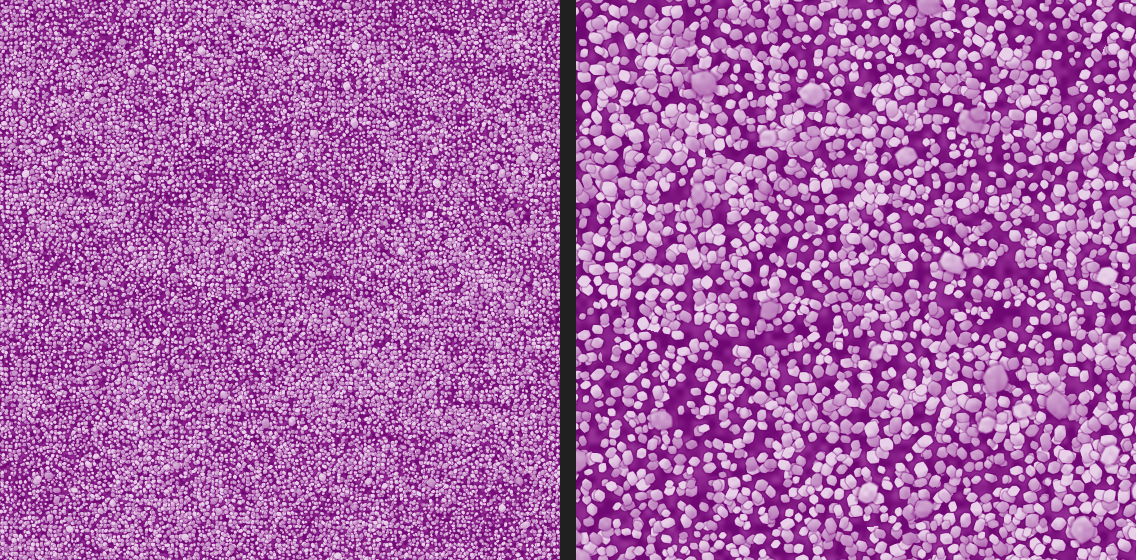
Left: the whole. Right: its middle third, enlarged.
Reproduce this texture procedurally as a Shadertoy shader.

```glsl
// Coarse violet sand: pale chipped grains scattered over a deep purple bed.
// Jittered cell layers are stacked with small contact shadows, thinned by
// stretched noise, and the resulting tone is coloured through a ramp.

vec3 hash3(vec2 p) {
    vec3 q = fract(p.xyx * vec3(0.1031, 0.1030, 0.0973));
    q += dot(q, q.yxz + 33.33);
    return fract((q.xxy + q.yzz) * q.zyx);
}

float valueNoise(vec2 p) {
    vec2 cell = floor(p), f = fract(p);
    f = f * f * (3.0 - 2.0 * f);
    float low = mix(hash3(cell).x, hash3(cell + vec2(1, 0)).x, f.x);
    float high = mix(hash3(cell + vec2(0, 1)).x, hash3(cell + vec2(1, 1)).x, f.x);
    return mix(low, high, f.y);
}

// Six violets, each covering an equal span of tone
vec3 violetRamp(float tone) {
    vec3 shades[6] = vec3[6](
        vec3(0.44, 0.03, 0.45), vec3(0.57, 0.16, 0.57), vec3(0.66, 0.35, 0.66),
        vec3(0.75, 0.52, 0.75), vec3(0.82, 0.65, 0.82), vec3(0.91, 0.82, 0.91));
    float x = clamp(tone * 6.0 - 0.5, 0.0, 5.0);
    int i = int(min(floor(x), 4.0));
    return mix(shades[i], shades[i + 1], x - float(i));
}

// Rounded box with two opposite corners chipped off
float grainRadius(vec2 offset, vec3 shape) {
    float angle = 6.2832 * shape.x, c = cos(angle), s = sin(angle);
    vec2 q = mat2(c, s, -s, c) * offset;
    q *= vec2(0.82 + 0.2 * shape.y, 1.22 - 0.2 * shape.y);
    float box = max(max(abs(q.x), abs(q.y)), abs(dot(q, vec2(0.85, 0.6))));
    return mix(box, length(q), 0.35);
}

// Lays one layer of grains over the tone below it
float addGrains(float tone, vec2 uv, float count, float presence, float size, float seed) {
    vec2 p = uv * count + seed;
    vec2 home = floor(p);
    float soft = max(0.75 * count / iResolution.y, 0.06);
    for (int y = -1; y <= 1; y++)
    for (int x = -1; x <= 1; x++) {
        vec2 cell = home + vec2(x, y);
        vec3 place = hash3(cell + seed);
        if (place.z > presence) continue;
        vec3 shape = hash3(cell + seed + 57.3);
        vec2 offset = p - cell - 0.5 - 0.75 * (place.xy - 0.5);
        float edge = grainRadius(offset, shape) - size * (0.7 + 0.6 * shape.z);

        // Contact shadow, then the lit face
        tone *= 1.0 - 0.45 * smoothstep(soft + 0.12, 0.0, edge);
        float face = 0.62 + 0.36 * hash3(cell + seed + 13.7).y
                   + 0.3 * dot(offset, vec2(-0.5, 0.85));
        tone = mix(tone, face, smoothstep(soft, -soft, edge));
    }
    return tone;
}

void mainImage(out vec4 fragColor, in vec2 fragCoord) {
    vec2 uv = fragCoord / iResolution.y;

    // Shallow, slightly tilted drifts open and close the gaps
    vec2 drift = vec2(uv.x - 0.2 * uv.y, uv.y + 0.25 * uv.x);
    float density = 0.5 * valueNoise(drift * vec2(32, 58))
                  + 0.3 * valueNoise(drift * vec2(13, 23) + 7.0)
                  + 0.2 * valueNoise(drift * vec2(4, 6) + 19.0);
    float size = 0.38 + 0.24 * (density - 0.5);

    // Purple bed, two layers of sand, then rare larger chips
    float tone = 0.04 + 0.26 * valueNoise(uv * 210.0);
    tone = addGrains(tone, uv, 128.0, 0.50 + 0.4 * (density - 0.5), size, 41.0);
    tone = addGrains(tone, uv, 125.0, 0.92, size, 5.0);
    tone = addGrains(tone, uv, 62.0, 0.05, 0.36, 83.0);

    // Fine mineral speckle on the lit faces
    tone += 0.16 * (valueNoise(uv * 330.0 + 3.0) - 0.5) * smoothstep(0.2, 0.7, tone);
    fragColor = vec4(violetRamp(tone), 1.0);
}
```
